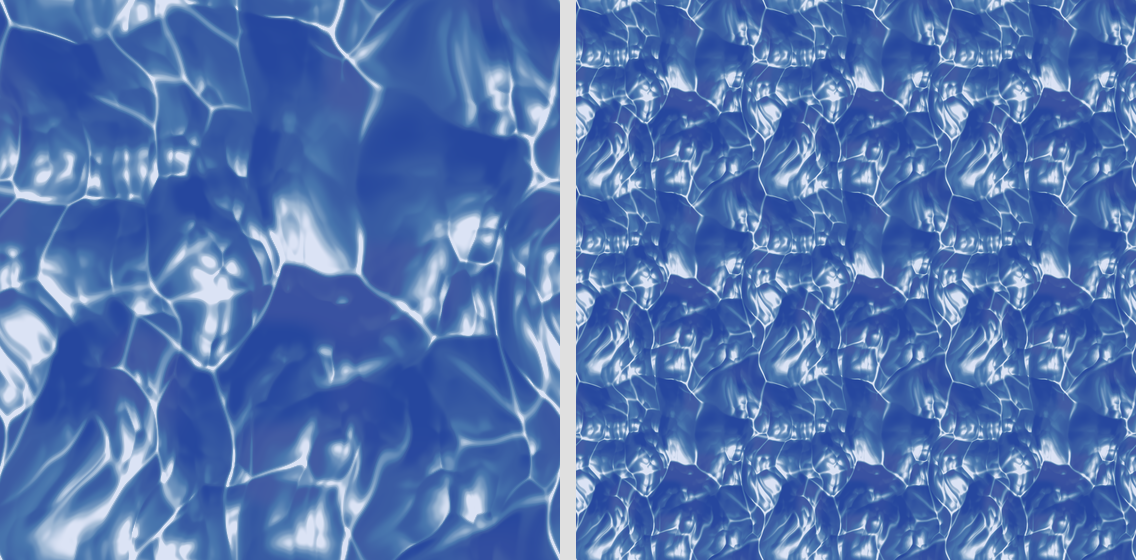
Left: one tile. Right: repeated 3 by 3.
A three.js fragment shader for this texture:

```glsl
// Glossy blue lumpy ice: overlapping wet bulges with pale highlights and thin bright rims.
varying vec2 vUv;

const vec3 DEEP = vec3(0.15, 0.28, 0.62);
const vec3 BLUE = vec3(0.22, 0.36, 0.64);
const vec3 STEEL = vec3(0.28, 0.46, 0.68);
const vec3 PALE = vec3(0.42, 0.57, 0.74);
const vec3 FROST = vec3(0.62, 0.72, 0.83);
const vec3 GLINT = vec3(0.86, 0.89, 0.96);
const vec3 VIOLET = vec3(0.30, 0.36, 0.64);

vec2 hash2(vec2 cell, float seed) {
  vec3 q = fract(cell.xyx * vec3(0.1031, 0.1030, 0.0973) + seed * 0.137);
  q += dot(q, q.yzx + 33.33);
  return fract((q.xx + q.yz) * q.zy);
}

// Two channels of smooth value noise that wraps after one canvas.
vec2 noise2(vec2 uv, vec2 period, float seed) {
  vec2 p = uv * period;
  vec2 i = floor(p);
  vec2 f = p - i;
  f = f * f * f * (f * (f * 6.0 - 15.0) + 10.0);
  vec2 lo = mod(i, period);
  vec2 hi = mod(i + 1.0, period);
  vec2 bottom = mix(hash2(lo, seed), hash2(vec2(hi.x, lo.y), seed), f.x);
  vec2 top = mix(hash2(vec2(lo.x, hi.y), seed), hash2(hi, seed), f.x);
  return mix(bottom, top, f.y);
}

// Wrapping field of domes: xy is the outward slope, z marks the creases.
vec3 domes(vec2 uv, vec2 period, float sharpness, float seed) {
  vec2 p = uv * period;
  vec2 cell = floor(p);
  vec2 slope = vec2(0.0);
  float total = 0.0;
  float squares = 0.0;
  for (int y = -1; y <= 1; y++) {
    for (int x = -1; x <= 1; x++) {
      vec2 id = cell + vec2(float(x), float(y));
      vec2 center = id + 0.1 + 0.8 * hash2(mod(id, period), seed);
      vec2 away = p - center;
      float weight = exp(-sharpness * dot(away, away));
      slope += weight * away;
      total += weight;
      squares += weight * weight;
    }
  }
  return vec3(slope / total, 2.0 - 2.0 * squares / (total * total));
}

// Bends the domain so that the bulges become irregular.
vec2 warp(vec2 uv) {
  vec2 broad = noise2(uv, vec2(5.0, 4.0), 1.0) - 0.5;
  vec2 fine = noise2(uv, vec2(15.0, 10.0), 2.0) - 0.5;
  return uv + broad * 0.10 + fine * 0.028;
}

vec3 iceColor(float tone) {
  vec3 color = mix(DEEP, BLUE, smoothstep(0.02, 0.20, tone));
  color = mix(color, STEEL, smoothstep(0.20, 0.38, tone));
  color = mix(color, PALE, smoothstep(0.36, 0.56, tone));
  color = mix(color, FROST, smoothstep(0.54, 0.76, tone));
  return mix(color, GLINT, smoothstep(0.74, 1.0, tone));
}

void main() {
  vec2 uv = warp(vUv);
  vec2 region = noise2(vUv, vec2(3.0, 3.0), 3.0);
  vec2 patches = noise2(vUv, vec2(8.0, 6.0), 4.0);
  float rough = smoothstep(0.30, 0.70, region.x);

  // Bulges at three scales, the smaller ones gathered in rough regions
  vec3 large = domes(uv, vec2(4.0, 3.0), 38.0, 5.0);
  vec3 medium = domes(uv, vec2(9.0, 6.0), 22.0, 6.0);
  vec3 small = domes(uv, vec2(22.0, 14.0), 12.0, 7.0);
  vec2 ripple = noise2(uv, vec2(30.0, 14.0), 8.0) - 0.5;
  vec2 grain = noise2(uv, vec2(58.0, 34.0), 9.0) - 0.5;
  vec2 tilt = large.xy * 0.85 + medium.xy * mix(0.22, 0.55, rough);
  tilt += small.xy * mix(0.08, 0.36, rough);
  tilt += ripple * mix(0.16, 0.36, rough) + grain * mix(0.03, 0.14, rough);

  // Light caught by the undersides of the bulges
  vec2 offset = tilt - vec2(0.04, -0.38);
  float distance2 = dot(offset, offset);
  float sheen = exp(-5.0 * distance2);
  float gloss = exp(-24.0 * distance2);

  // Thin rims along parts of the creases
  float largeRim = large.z * large.z * smoothstep(0.42, 0.70, patches.x);
  float mediumRim = medium.z * medium.z * rough * smoothstep(0.45, 0.75, patches.y);

  float tone = 0.11 + 0.22 * (patches.y - 0.5) + 0.20 * ripple.x;
  tone += 0.12 * (region.y - 0.5) - 0.10 * tilt.y;
  tone += 0.30 * sheen + 0.62 * gloss;
  tone += 0.50 * largeRim + 0.42 * mediumRim;

  vec3 color = iceColor(tone);
  float haze = smoothstep(0.55, 0.85, patches.x) * (1.0 - smoothstep(0.2, 0.4, tone));
  gl_FragColor = vec4(mix(color, VIOLET, 0.5 * haze), 1.0);
}
```
